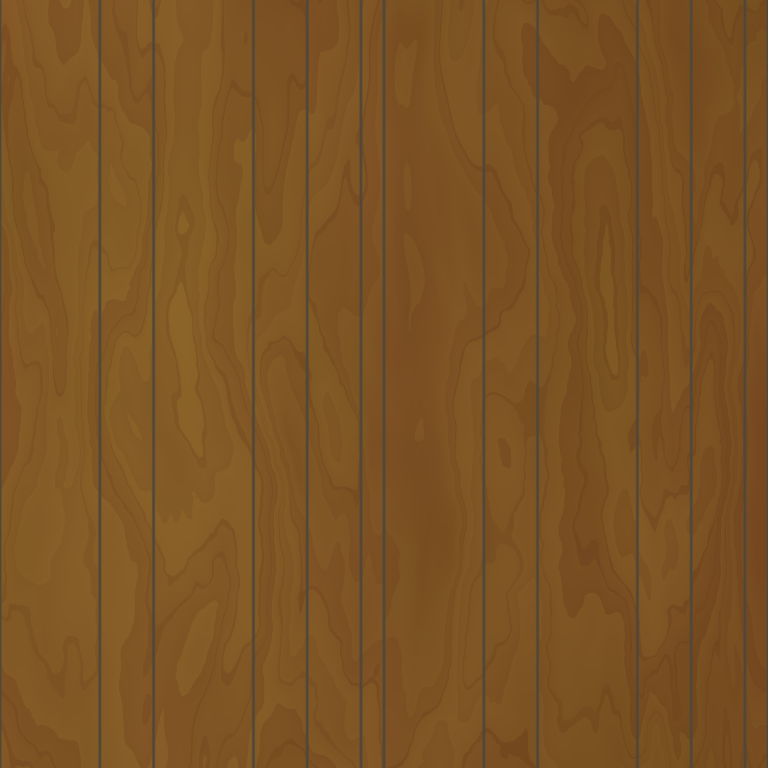
Write a WebGL 2 fragment shader that draws this texture.

```glsl
#version 300 es
precision highp float;

uniform vec2 u_resolution;
out vec4 fragColor;

// Plank layout, in canvas widths; offsets are fractions of one repeat
const float REPEATS = 2.0;
const int GROOVES = 6;
const float GROOVE_OFFSETS[GROOVES] = float[](0.0, 0.26, 0.4, 0.66, 0.8, 0.94);
const float GROOVE_CORE = 0.0004;
const float GROOVE_EDGE = 0.0025;

// Grain
const vec2 GRAIN_SCALE = vec2(8.0, 1.9);
const vec2 FRAY_SCALE = vec2(24.0, 22.0);
const vec2 FRAY_AMOUNT = vec2(0.022, 0.07);
const float BEND_AMOUNT = 0.08;
const float RING_COUNT = 21.0;
const float RING_CONTRAST = 0.46;
const float RING_FADE = 0.12;
const float OUTLINE_WIDTH = 0.16;
const float OUTLINE_DEPTH = 0.24;

// Broad tone
const float BOARD_CONTRAST = 0.10;
const float CLOUD_CONTRAST = 0.60;
const float RIGHT_SHADE = 0.42;

const vec3 DARK_WOOD = vec3(0.445, 0.283, 0.116);
const vec3 LIGHT_WOOD = vec3(0.553, 0.393, 0.165);
const vec3 RED_TINT = vec3(0.014, -0.008, 0.010);
const vec3 GROOVE_COLOR = vec3(0.315, 0.280, 0.222);

float hash(vec2 p) {
    return fract(sin(dot(p, vec2(127.1, 311.7))) * 43758.5453);
}

float noise(vec2 p) {
    vec2 cell = floor(p);
    vec2 f = fract(p);
    f = f * f * (3.0 - 2.0 * f);
    float low = mix(hash(cell), hash(cell + vec2(1.0, 0.0)), f.x);
    float high = mix(hash(cell + vec2(0.0, 1.0)), hash(cell + 1.0), f.x);
    return mix(low, high, f.y);
}

float fbm(vec2 p) {
    float sum = 0.0;
    float amplitude = 0.5;
    for (int i = 0; i < 4; i++) {
        sum += amplitude * noise(p);
        p = p * 2.03 + vec2(17.3, 9.1);
        amplitude *= 0.42;
    }
    return sum;
}

// Height whose contours are the growth rings, stretched along the boards
float grainHeight(vec2 uv) {
    float bend = noise(uv * vec2(5.0, 3.5) + 31.0) - 0.5;
    vec2 fray = vec2(fbm(uv * FRAY_SCALE), fbm(uv * FRAY_SCALE + 57.0)) - 0.42;
    float frayed = smoothstep(0.25, 0.75, noise(uv * vec2(7.0, 4.0) + 5.0));
    vec2 p = uv + vec2(bend * BEND_AMOUNT, 0.0);
    p += fray * FRAY_AMOUNT * mix(0.25, 1.0, frayed);
    return fbm(p * GRAIN_SCALE + vec2(3.7, 12.4));
}

// Flat ring tone in x, sawtooth fade in y, thin dark outline in z
vec3 ringTone(float height) {
    float level = height * RING_COUNT;
    float ring = floor(level);
    float f = level - ring;
    float blur = clamp(fwidth(level), 0.02, 0.6);
    float edge = smoothstep(1.0 - blur, 1.0, f);
    float tone = mix(hash(vec2(ring, 4.0)), hash(vec2(ring + 1.0, 4.0)), edge);
    float outline = smoothstep(1.0 - OUTLINE_WIDTH - blur, 1.0 - OUTLINE_WIDTH, f);
    outline *= (1.0 - edge) * step(0.35, hash(vec2(ring, 9.0)));
    return vec3(tone - 0.5, mix(f, 0.0, edge) - 0.5, outline);
}

// Distance to the nearest groove in x, number of the board in y
vec2 planks(float x) {
    float nearest = 1.0;
    float board = floor(x * REPEATS) * float(GROOVES);
    for (int i = 0; i < GROOVES; i++) {
        float offset = GROOVE_OFFSETS[i];
        float d = abs(fract(x * REPEATS - offset + 0.5) - 0.5) / REPEATS;
        nearest = min(nearest, d);
        board += step(offset, fract(x * REPEATS));
    }
    return vec2(nearest, board);
}

void main() {
    vec2 uv = gl_FragCoord.xy / u_resolution;
    vec2 plank = planks(uv.x);
    vec3 ring = ringTone(grainHeight(uv));

    // Broad light and dark areas
    float cloud = fbm(uv * vec2(6.0, 2.6) + 83.0) - 0.42;
    float tone = 0.49 + cloud * CLOUD_CONTRAST;
    tone += (hash(vec2(plank.y, 8.0)) - 0.5) * BOARD_CONTRAST;
    tone += (0.5 - uv.x) * RIGHT_SHADE;

    // Growth rings
    tone += ring.x * RING_CONTRAST + ring.y * RING_FADE - ring.z * OUTLINE_DEPTH;
    vec3 color = mix(DARK_WOOD, LIGHT_WOOD, clamp(tone, 0.0, 1.0));
    color += RED_TINT * (noise(uv * vec2(9.0, 4.0) + 11.0) - 0.5 - ring.x * 0.6);

    // Grooves between boards
    float pixel = 0.5 / u_resolution.x;
    float groove = 1.0 - smoothstep(GROOVE_CORE, GROOVE_EDGE + pixel, plank.x);
    color = mix(color, GROOVE_COLOR, groove);

    fragColor = vec4(color, 1.0);
}
```
